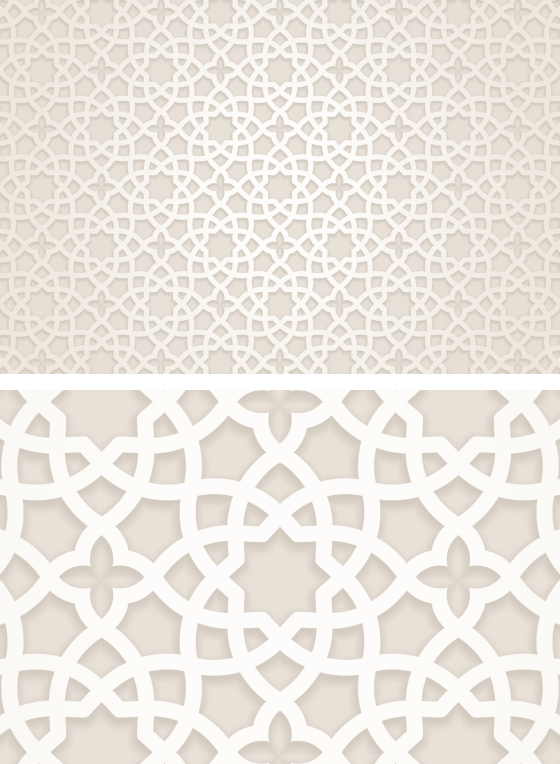
Top, the full canvas; bottom, a detail of the centre.
Write a Shadertoy shader that draws this pattern.

```glsl
// Pale interlaced lattice in low relief: eight-fold rosettes alternate with
// quatrefoils on a square grid. Mirror folds reduce the plane to one wedge, where
// arcs and a segment give the ribbon distance; an offset copy casts the shadow.

// Layout, as fractions of the canvas height
const vec2 PERIOD = vec2(0.318, 0.3125);

// Motif, in half periods
const float TIP = 0.70711;                        // rosette outer tips
const float STAR_TIP = 0.354;                     // points of the inner star
const float STAR_NOTCH = 0.263;                   // notches of the inner star
const vec2 PETAL_CENTER = vec2(0.275, -0.2466);   // arc of the rosette petals
const vec2 LOBE_CENTER = vec2(0.102, -0.110);     // arc of the quatrefoil lobes
const float HALF_WIDTH = 0.045;

// Relief
const vec2 SHADOW_SHIFT = vec2(0.006, 0.026);
const float SHADOW_BLUR = 0.065;
const float SHADOW_STRENGTH = 0.75;

// Colours
const vec3 GROUND_CENTER = vec3(0.910, 0.882, 0.846);
const vec3 GROUND_EDGE = vec3(0.905, 0.872, 0.830);
const vec3 RIBBON_CENTER = vec3(0.995, 0.990, 0.980);
const vec3 RIBBON_EDGE = vec3(0.932, 0.906, 0.872);
const vec3 SHADOW = vec3(0.800, 0.762, 0.722);

float arcDistance(vec2 p, vec2 center, float radius) {
    return abs(length(p - center) - radius);
}

float segmentDistance(vec2 p, vec2 a, vec2 b) {
    vec2 ab = b - a;
    float t = clamp(dot(p - a, ab) / dot(ab, ab), 0.0, 1.0);
    return length(p - a - t * ab);
}

// Fold onto the triangle (0,0), (1,0), (0.5,0.5): rosette at the origin,
// quatrefoil at (1,0)
vec2 foldCell(vec2 p) {
    p = abs(mod(p + 1.0, 2.0) - 1.0);
    if (p.x + p.y > 1.0) p = 1.0 - p;
    return p.y > p.x ? p.yx : p;
}

float rosetteDistance(vec2 p) {
    // Mirror across the 22.5 degree line to obtain eight-fold symmetry
    vec2 mirrored = vec2(p.x + p.y, p.x - p.y) * sqrt(0.5);
    vec2 low = p.y < mirrored.y ? p : mirrored;
    vec2 high = p.y < mirrored.y ? mirrored : p;

    // Each petal arc runs from an outer tip to a star point two axes in
    float radius = length(vec2(TIP, 0.0) - PETAL_CENTER);
    float petals = min(arcDistance(low, PETAL_CENTER, radius),
                       arcDistance(high, PETAL_CENTER, radius));

    float notchAngle = radians(22.5);
    vec2 notch = STAR_NOTCH * vec2(cos(notchAngle), sin(notchAngle));
    return min(petals, segmentDistance(low, vec2(STAR_TIP, 0.0), notch));
}

float quatrefoilDistance(vec2 p) {
    float radius = length(vec2(1.0 - TIP, 0.0) - LOBE_CENTER);
    return arcDistance(vec2(1.0 - p.x, p.y), LOBE_CENTER, radius);
}

float latticeDistance(vec2 p) {
    p = foldCell(p);
    return min(rosetteDistance(p), quatrefoilDistance(p)) - HALF_WIDTH;
}

void mainImage(out vec4 fragColor, in vec2 fragCoord) {
    vec2 uv = (fragCoord - 0.5 * iResolution.xy) / iResolution.y;
    vec2 p = 2.0 * uv / PERIOD;
    float pixel = 2.0 / (PERIOD.y * iResolution.y);

    // Light pools in the middle and fades toward the sides
    float fade = smoothstep(0.08, 0.80, length(uv * vec2(1.0, 0.85)));
    vec3 ground = mix(GROUND_CENTER, GROUND_EDGE, fade);
    vec3 ribbon = mix(RIBBON_CENTER, RIBBON_EDGE, fade);

    // Soft shadow below the ribbons
    float shade = 1.0 - smoothstep(-0.02, SHADOW_BLUR, latticeDistance(p + SHADOW_SHIFT));
    vec3 color = mix(ground, SHADOW, SHADOW_STRENGTH * shade);

    // Ribbons on top, with smoothed edges
    float cover = 1.0 - smoothstep(-0.75 * pixel, 0.75 * pixel, latticeDistance(p));
    color = mix(color, ribbon, cover);

    fragColor = vec4(color, 1.0);
}
```
